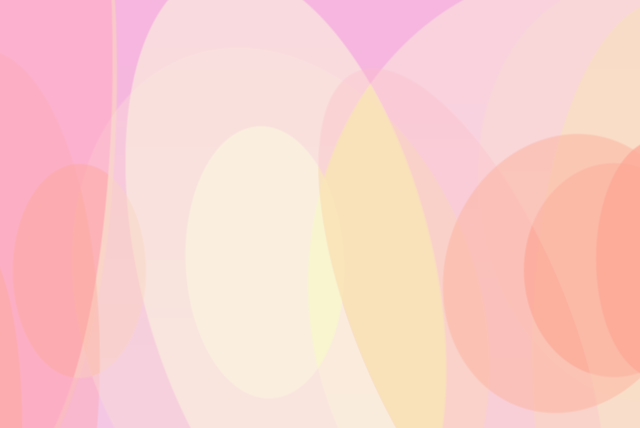
Give the GLSL for this background, as a Shadertoy shader.

```glsl
#define ASPECT 1.5
#define EDGE_SOFTNESS 0.003
#define ORCHID vec3(0.965, 0.715, 0.875)
#define LILAC vec3(0.955, 0.785, 0.895)
#define ROSE vec3(0.99, 0.69, 0.81)
#define CORAL vec3(0.99, 0.65, 0.58)
#define PEACH vec3(0.98, 0.83, 0.74)
#define BLUSH vec3(0.98, 0.88, 0.87)
#define CREAM vec3(0.98, 0.94, 0.87)
#define HONEY vec3(0.975, 0.89, 0.71)
#define LEMON vec3(0.97, 0.97, 0.78)

// Coverage of an ellipse whose axis leans sideways with height
float oval(vec2 p, vec2 center, vec2 radius, float lean) {
    vec2 d = p - center;
    d.x -= lean * d.y;
    vec2 n = d / radius;
    float q = length(n);
    vec2 slope = n / radius;
    slope.y -= lean * slope.x;
    float dist = (q - 1.0) * q / max(length(slope), 1e-4);
    float soft = max(EDGE_SOFTNESS, 1.0 / iResolution.y);
    return 1.0 - smoothstep(-soft, soft, dist);
}

// Lays a translucent tint over the colour
void veil(inout vec3 color, float mask, vec3 tint, float opacity) {
    color = mix(color, tint, mask * opacity);
}

void mainImage(out vec4 fragColor, in vec2 fragCoord) {
    vec2 uv = fragCoord / iResolution.xy;
    vec2 p = uv * vec2(ASPECT, 1.0);

    // Left group
    float leftRim = oval(p, vec2(0.0, 0.824), vec2(0.274, 0.957), 0.0);
    float leftWall = oval(p, vec2(0.0, 0.863), vec2(0.264, 0.984), 0.0);
    float leftHill = oval(p, vec2(-0.039, 0.160), vec2(0.273, 0.723), 0.0);
    float leftCorner = oval(p, vec2(-0.059, 0.0), vec2(0.111, 0.441), 0.0);
    float leftDisc = oval(p, vec2(0.186, 0.367), vec2(0.156, 0.250), 0.0);

    // Central group
    float wideRing = oval(p, vec2(0.658, 0.268), vec2(0.479, 0.621), -0.16);
    float paleOval = oval(p, vec2(0.670, 0.379), vec2(0.352, 0.695), -0.19);
    float yolk = oval(p, vec2(0.621, 0.387), vec2(0.186, 0.318), -0.03);
    float petal = oval(p, vec2(1.082, 0.248), vec2(0.264, 0.592), -0.35);

    // Right group
    float rightDome = oval(p, vec2(1.367, 0.336), vec2(0.645, 0.738), 0.0);
    float rightInner = oval(p, vec2(1.484, 0.551), vec2(0.363, 0.488), -0.06);
    float rightGold = oval(p, vec2(1.563, 0.180), vec2(0.316, 0.820), 0.0);
    float outerDisc = oval(p, vec2(1.328, 0.361), vec2(0.289, 0.326), 0.08);
    float middleDisc = oval(p, vec2(1.439, 0.369), vec2(0.211, 0.250), 0.0);
    float coreDisc = oval(p, vec2(1.543, 0.395), vec2(0.146, 0.279), 0.0);

    // Backdrop and large sheets
    vec3 color = mix(LILAC, ORCHID, smoothstep(0.0, 0.9, uv.y));
    veil(color, leftRim, PEACH, 0.65);
    veil(color, leftWall, ROSE, 0.92);
    veil(color, leftHill, mix(ROSE, CORAL, 0.3), 0.6);
    veil(color, leftCorner, CORAL, 0.45);
    veil(color, rightDome, BLUSH, 0.65);
    veil(color, rightInner, mix(BLUSH, PEACH, 0.4), 0.45);
    veil(color, rightGold, HONEY, 0.5);
    veil(color, wideRing, mix(BLUSH, PEACH, 0.3), mix(0.42, 0.2, leftWall));
    veil(color, paleOval, mix(BLUSH, CREAM, 0.85 - 0.25 * uv.y), 0.7);
    veil(color, paleOval * rightDome, CREAM, 0.5);

    // Left disc and its overlaps
    veil(color, leftDisc, mix(PEACH, CORAL, leftWall), 0.42);
    veil(color, leftDisc * wideRing * leftHill, CORAL, 0.25);

    // Leaning petal and its overlaps
    veil(color, petal, mix(ROSE, PEACH, 0.4), 0.35);
    veil(color, petal * wideRing * rightDome, PEACH, 0.45);
    veil(color, petal * paleOval * rightDome, HONEY, 0.8);

    // Bright central yolk
    veil(color, yolk * (1.0 - petal), CREAM, 0.9);
    veil(color, yolk * rightDome * (1.0 - petal), LEMON, 0.65);
    veil(color, yolk * petal, mix(HONEY, LEMON, 0.2), 0.75);

    // Right discs
    veil(color, outerDisc, mix(CORAL, PEACH, 0.3), 0.52);
    veil(color, middleDisc, mix(CORAL, PEACH, 0.15), 0.5);
    veil(color, middleDisc * petal, CORAL, 0.45);
    veil(color, coreDisc, CORAL, 0.7);

    fragColor = vec4(color, 1.0);
}
```
